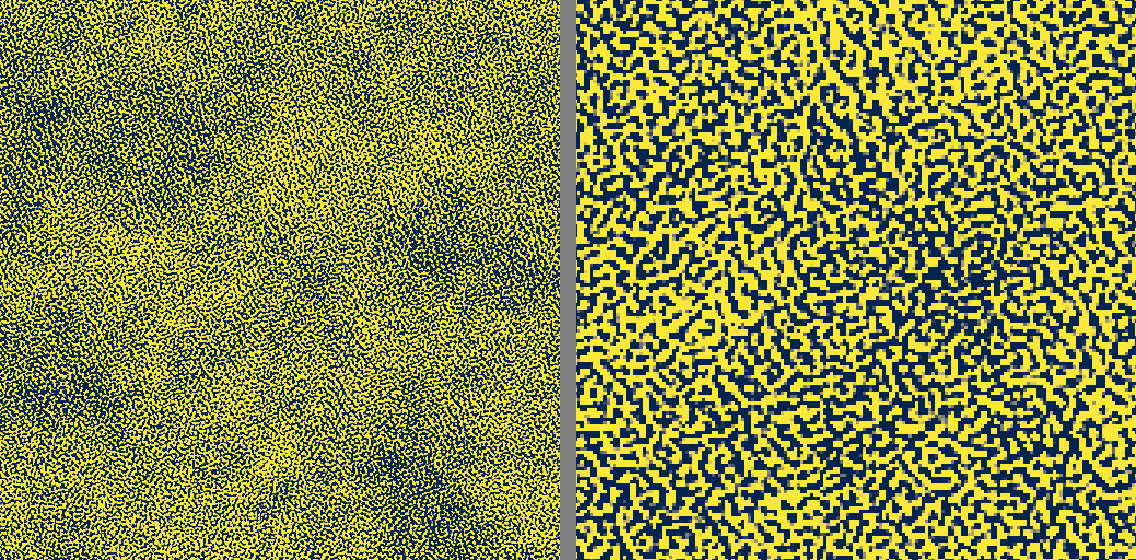
Left: the whole. Right: its middle third, enlarged.
Reproduce this pattern procedurally as a Shadertoy shader.

```glsl
// A fine two-tone labyrinth of short worm-like ridges, navy against yellow.
// White noise on a grid is filtered by a ring-shaped band-pass kernel, so one
// wavelength dominates; a steep threshold, varied by patches, colours each cell.

const float GRID = 512.0;         // cells across the canvas
const float WAVELENGTH = 4.2;     // ridge spacing, in cells
const float KERNEL_SIGMA = 1.8;   // kernel envelope, larger is more regular
const int KERNEL_RADIUS = 5;      // kernel reach, in cells
const float SOFTNESS = 0.15;      // half-width of the colour transition
const float PATCH_SCALE = 5.0;    // broadest patches per canvas
const float PATCH_GAIN = 2.6;     // scale step between patch octaves
const int PATCH_OCTAVES = 4;      // from broad patches down to small clumps
const float PATCH_DEPTH = 0.45;   // threshold shift of each octave
const float BALANCE = 0.0;        // positive values favour yellow

const vec3 NAVY   = vec3(0.00, 0.14, 0.31);
const vec3 SLATE  = vec3(0.26, 0.31, 0.42);
const vec3 GREY   = vec3(0.48, 0.48, 0.46);
const vec3 KHAKI  = vec3(0.73, 0.67, 0.42);
const vec3 YELLOW = vec3(0.99, 0.91, 0.22);

float hash(vec2 p) {
    return fract(sin(dot(p, vec2(12.9898, 78.233))) * 43758.5453);
}

float valueNoise(vec2 p) {
    vec2 i = floor(p), f = fract(p);
    f = f * f * (3.0 - 2.0 * f);
    return mix(mix(hash(i), hash(i + vec2(1, 0)), f.x),
               mix(hash(i + vec2(0, 1)), hash(i + vec2(1, 1)), f.x), f.y);
}

// Octaves of equal strength, zero mean.
float patches(vec2 uv) {
    float sum = 0.0, scale = PATCH_SCALE;
    for (int i = 0; i < PATCH_OCTAVES; i++) {
        sum += valueNoise(uv * scale + 17.3 * float(i + 1)) - 0.5;
        scale *= PATCH_GAIN;
    }
    return sum;
}

// Close approximation of the Bessel function J0, a ring in frequency space.
float ringWave(float x) {
    float phase = x - 0.7854 * (1.0 - exp(-x));
    return cos(phase) * pow(1.0 + 2.467 * x * x, -0.25);
}

// Band-passed noise of one cell, with zero mean and unit variance.
float labyrinth(vec2 cell) {
    float sum = 0.0, power = 0.0;
    for (int y = -KERNEL_RADIUS; y <= KERNEL_RADIUS; y++) {
        for (int x = -KERNEL_RADIUS; x <= KERNEL_RADIUS; x++) {
            vec2 offset = vec2(x, y);
            float r = length(offset);
            float weight = ringWave(6.2832 * r / WAVELENGTH)
                         * exp(-0.5 * r * r / (KERNEL_SIGMA * KERNEL_SIGMA));
            sum += weight * (2.0 * hash(cell + offset) - 1.0);
            power += weight * weight;
        }
    }
    return sum / sqrt(power / 3.0);
}

// Colour ramp from navy through grey to yellow.
vec3 ramp(float t) {
    float s = 4.0 * t;
    vec3 c = mix(NAVY, SLATE, clamp(s, 0.0, 1.0));
    c = mix(c, GREY, clamp(s - 1.0, 0.0, 1.0));
    c = mix(c, KHAKI, clamp(s - 2.0, 0.0, 1.0));
    return mix(c, YELLOW, clamp(s - 3.0, 0.0, 1.0));
}

void mainImage(out vec4 fragColor, in vec2 fragCoord) {
    // One flat tone per cell keeps the steps of the ridges crisp
    vec2 cell = floor(fragCoord / iResolution.y * GRID);
    vec2 uv = (cell + 0.5) / GRID;

    float field = labyrinth(cell) + PATCH_DEPTH * patches(uv) + BALANCE;
    fragColor = vec4(ramp(clamp(0.5 + 0.5 * field / SOFTNESS, 0.0, 1.0)), 1.0);
}
```
